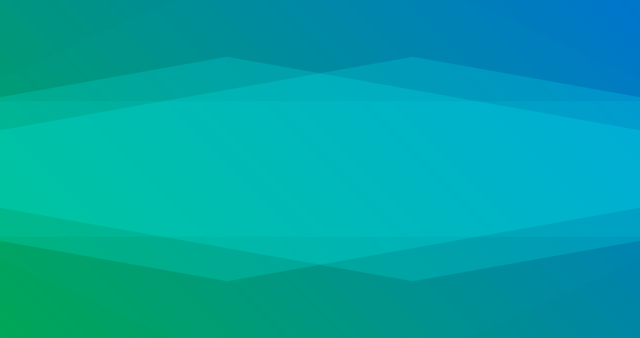
Reproduce this background procedurally as a Shadertoy shader.

```glsl
// Diagonal green-to-blue gradient under translucent cyan layers: a wide faint
// hexagon, two offset flat diamonds and a horizontal band. Each layer is a
// half-height profile around the middle line, blended with a smooth edge.

#define GREEN vec3(0.0, 0.655, 0.335)
#define BLUE vec3(0.0, 0.46, 0.805)
#define TINT vec3(0.0, 1.0, 1.0)
#define DIAMOND_SHIFT 0.145
#define DIAMOND_HEIGHT 0.332
#define DIAMOND_SLOPE 0.337
#define DIAMOND_ALPHA 0.17
#define BAND_HEIGHT 0.2005
#define BAND_ALPHA 0.08
#define CORNER_HEIGHT 0.265
#define CORNER_SLOPE 0.868
#define CORNER_ALPHA 0.018

// Coverage of a shape with the given half height, at distance dy from its axis
float coverage(float halfHeight, float dy) {
    float pixel = 1.0 / iResolution.y;
    return smoothstep(-0.75 * pixel, 0.75 * pixel, halfHeight - dy);
}

vec3 addLayer(vec3 color, float halfHeight, float dy, float alpha) {
    return mix(color, TINT, alpha * coverage(halfHeight, dy));
}

void mainImage(out vec4 fragColor, in vec2 fragCoord) {
    vec2 uv = fragCoord / iResolution.xy;
    float dx = uv.x - 0.5;
    float dy = abs(uv.y - 0.5);

    // Base gradient at 45 degrees
    float diagonal = (fragCoord.x + fragCoord.y) / (iResolution.x + iResolution.y);
    vec3 color = mix(GREEN, BLUE, diagonal);

    // Faint hexagon that leaves only the four corners bare
    float hexagon = CORNER_HEIGHT + CORNER_SLOPE * (0.5 - abs(dx));
    color = addLayer(color, hexagon, dy, CORNER_ALPHA);

    // Mirrored pair of diamonds
    for (float side = -1.0; side <= 1.0; side += 2.0) {
        float diamond = DIAMOND_HEIGHT - DIAMOND_SLOPE * abs(dx - side * DIAMOND_SHIFT);
        color = addLayer(color, diamond, dy, DIAMOND_ALPHA);
    }

    // Central band
    color = addLayer(color, BAND_HEIGHT, dy, BAND_ALPHA);

    fragColor = vec4(color, 1.0);
}
```
